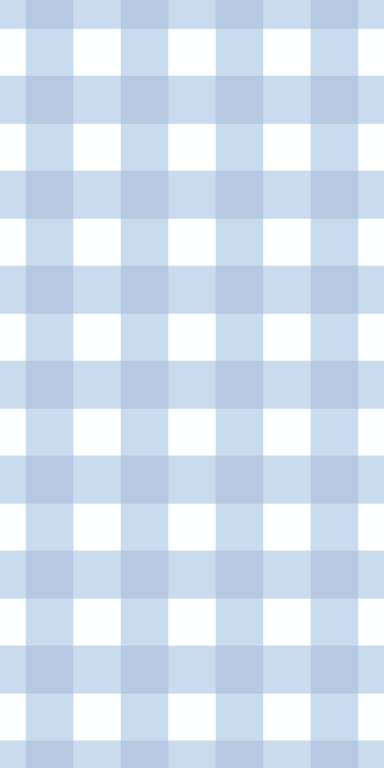
Reproduce this pattern procedurally as a Shadertoy shader.

```glsl
// Pale blue gingham: translucent vertical and horizontal bands crossing on white.

const float PERIOD = 0.2473;                          // repeat, in canvas widths
const vec2 BAND_WIDTH = vec2(0.1238, 0.1252);         // vertical, horizontal bands
const vec2 BAND_CENTRE = vec2(0.5 * PERIOD, -0.0018); // offset from canvas centre

const vec3 WHITE = vec3(0.995, 1.0, 1.0);
const vec3 SINGLE_LAYER = vec3(0.787, 0.862, 0.938);
const vec3 DOUBLE_LAYER = vec3(0.708, 0.788, 0.889);

// Antialiased coverage of evenly repeated bands along one axis
float bandCoverage(float position, float period, float width, float pixel) {
    float distanceToCentre = abs(fract(position / period + 0.5) - 0.5) * period;
    return clamp((0.5 * width - distanceToCentre) / pixel + 0.5, 0.0, 1.0);
}

// Cloth colour where zero, one or two bands lie over the white ground
vec3 layeredColour(float vertical, float horizontal) {
    vec3 withoutVertical = mix(WHITE, SINGLE_LAYER, horizontal);
    vec3 withVertical = mix(SINGLE_LAYER, DOUBLE_LAYER, horizontal);
    return mix(withoutVertical, withVertical, vertical);
}

void mainImage(out vec4 fragColor, in vec2 fragCoord) {
    float pixel = 1.0 / iResolution.x;
    vec2 p = (fragCoord - 0.5 * iResolution.xy) * pixel - BAND_CENTRE;

    float vertical = bandCoverage(p.x, PERIOD, BAND_WIDTH.x, pixel);
    float horizontal = bandCoverage(p.y, PERIOD, BAND_WIDTH.y, pixel);

    fragColor = vec4(layeredColour(vertical, horizontal), 1.0);
}
```
